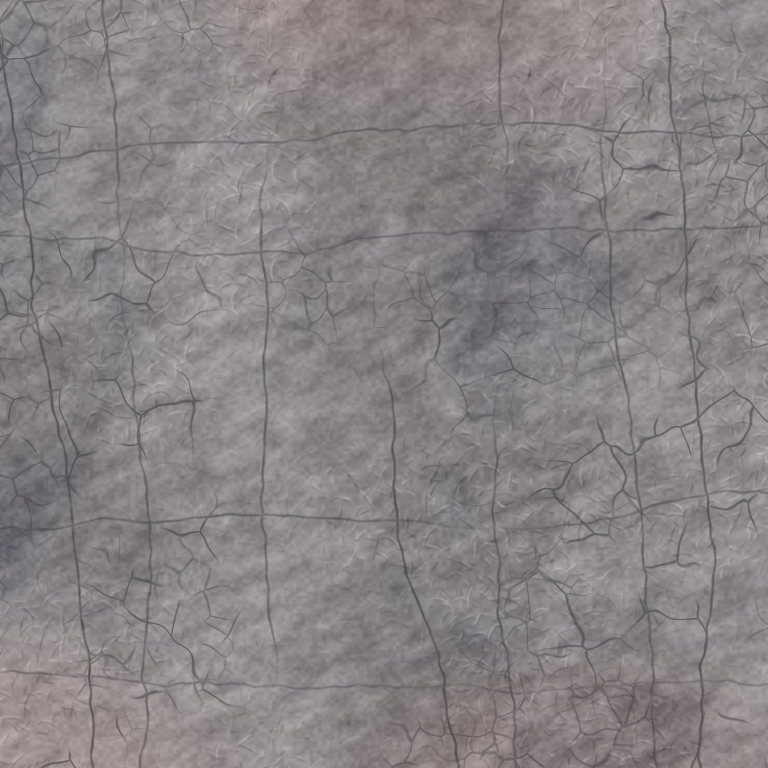
A Shadertoy shader for this texture:

```glsl
// Weathered grey stone crossed by long cracks, fine crazing and small scratches.
#define STONE_GREY   vec3(0.537, 0.522, 0.532)
#define CRACK_COLOUR vec3(0.26, 0.25, 0.27)
#define WARM_TINT    vec3(0.040, 0.008, -0.008)
#define COOL_STAIN   vec3(-0.085, -0.078, -0.058)
#define CRACK_WIDTH  0.0030
#define CRAZE_WIDTH  0.0026
#define CLOUD_DEPTH  0.20
#define STREAK_DEPTH 0.20
#define GRAIN_DEPTH  0.075
#define SCRATCH_DEPTH 0.085

float hash(vec2 p) {
    vec3 q = fract(p.xyx * 0.1031);
    q += dot(q, q.yzx + 33.33);
    return fract((q.x + q.y) * q.z);
}

vec2 hash2(vec2 p) {
    return vec2(hash(p), hash(p + 71.7));
}

mat2 rotation(float a) {
    return mat2(cos(a), -sin(a), sin(a), cos(a));
}

float noise(vec2 p) {
    vec2 cell = floor(p), f = fract(p);
    f = f * f * (3.0 - 2.0 * f);
    return mix(mix(hash(cell), hash(cell + vec2(1, 0)), f.x),
               mix(hash(cell + vec2(0, 1)), hash(cell + 1.0), f.x), f.y);
}

float fbm(vec2 p) {
    float sum = 0.0, gain = 0.5;
    for (int i = 0; i < 4; i++) {
        sum += gain * noise(p);
        p = rotation(0.6) * p * 2.03 + 17.3;
        gain *= 0.5;
    }
    return sum / 0.9375;
}

// Soft line, never thinner than about one pixel
float line(float d, float width) {
    return 1.0 - smoothstep(0.0, max(width, 1.3 / iResolution.y), abs(d));
}

// Wandering cracks that run along p.y and fade in and out
float longCracks(vec2 p, float count, float tilt, float salt) {
    float ink = 0.0;
    for (float i = -1.0; i <= count; i++) {
        float id = i + salt;
        vec2 rnd = hash2(vec2(id, salt));
        float x = (i + 0.5 + 0.55 * (rnd.x - 0.5)) / count;
        x += tilt * (p.y - 0.5) * (0.3 + rnd.y);
        x += 0.060 * (noise(vec2(p.y * 3.0, id * 7.0)) - 0.5);
        x += 0.012 * (noise(vec2(p.y * 15.0, id * 5.0)) - 0.5);
        x += 0.004 * (noise(vec2(p.y * 60.0, id * 3.0)) - 0.5);
        float presence = smoothstep(0.12, 0.5, noise(vec2(p.y * 3.2 + 9.0, id * 11.0)));
        float ragged = 0.6 + 0.4 * noise(vec2(p.y * 70.0, id * 13.0));
        float strength = mix(0.5, 1.0, rnd.y) * presence * ragged;
        ink = max(ink, strength * line(p.x - x, CRACK_WIDTH));
    }
    return ink;
}

// Distance to the nearest Voronoi border, in cells
float borderDistance(vec2 p) {
    vec2 cell = floor(p), f = fract(p), nearest = vec2(8.0);
    for (int k = 0; k < 9; k++) {
        vec2 g = vec2(k % 3, k / 3) - 1.0;
        vec2 r = g + hash2(cell + g) - f;
        if (dot(r, r) < dot(nearest, nearest)) nearest = r;
    }
    float d = 8.0;
    for (int k = 0; k < 25; k++) {
        vec2 g = vec2(k % 5, k / 5) - 2.0;
        vec2 r = g + hash2(cell + g) - f, gap = r - nearest;
        if (dot(gap, gap) > 1e-4) d = min(d, dot(0.5 * (r + nearest), normalize(gap)));
    }
    return d;
}

// Broken web of crazing, confined to patches
float crazing(vec2 p, float cells, float salt) {
    vec2 warp = vec2(noise(p * 34.0 + salt), noise(p * 34.0 + salt + 40.0)) - 0.5;
    vec2 q = p + 0.022 * warp + salt;
    float patches = smoothstep(0.40, 0.68, noise(p * 5.0 + salt));
    float broken = smoothstep(0.36, 0.66, noise(p * 21.0 + salt * 3.0));
    return patches * broken * line(borderDistance(q * cells) / cells, CRAZE_WIDTH);
}

// Short bent scratches: dark groove with a lit lip
float scratches(vec2 p, float cells) {
    vec2 q = p * cells, cell = floor(q);
    float relief = 0.0;
    for (int k = 0; k < 9; k++) {
        vec2 id = cell + vec2(k % 3, k / 3) - 1.0;
        vec2 rnd = hash2(id + cells);
        vec2 s = rotation(0.4 + 2.6 * (rnd.x - 0.5)) * (q - id - hash2(id + 5.5));
        s.y += 1.6 * (rnd.y - 0.5) * s.x * s.x;
        float ends = 1.0 - smoothstep(0.1, 0.3 + 0.5 * rnd.y, abs(s.x));
        float lit = hash(id + 19.1);
        relief += ends * (1.1 * lit * line(s.y / cells - 0.003, 0.0026)
                        - (1.1 - lit) * line(s.y / cells, 0.0024));
    }
    return relief;
}

void mainImage(out vec4 fragColor, in vec2 fragCoord) {
    vec2 p = fragCoord / iResolution.y;

    // Broad stains and warm patches
    float clouds = fbm(p * vec2(4.2, 3.4) + 3.7);
    vec3 colour = STONE_GREY + CLOUD_DEPTH * (clouds - 0.5);
    colour += COOL_STAIN * (1.0 - smoothstep(0.22, 0.48, fbm(p * vec2(4.5, 3.5) + 28.0)));
    colour += WARM_TINT * smoothstep(0.50, 0.85, noise(p * 2.6 + 12.0));

    // Streaky surface and grain
    float streaks = fbm(rotation(0.45) * p * vec2(30.0, 62.0));
    colour += STREAK_DEPTH * (streaks - 0.5);
    colour += GRAIN_DEPTH * (noise(p * 185.0) - 0.5);

    // Scratches gather in rough patches
    float rough = 0.35 + 0.65 * smoothstep(0.3, 0.7, noise(p * 6.0 + 51.0));
    colour += SCRATCH_DEPTH * rough * (scratches(p, 32.0) + 0.8 * scratches(p, 53.0));

    // Crazing below, long cracks above
    float web = max(0.62 * crazing(p, 12.0, 4.0), 0.45 * crazing(p, 25.0, 23.0));
    float cracks = max(longCracks(p, 7.0, -0.07, 30.0), 0.8 * longCracks(p.yx, 4.0, 0.03, 60.0));
    colour = mix(colour, CRACK_COLOUR, max(web, 0.85 * cracks));

    fragColor = vec4(clamp(colour, 0.0, 1.0), 1.0);
}
```
